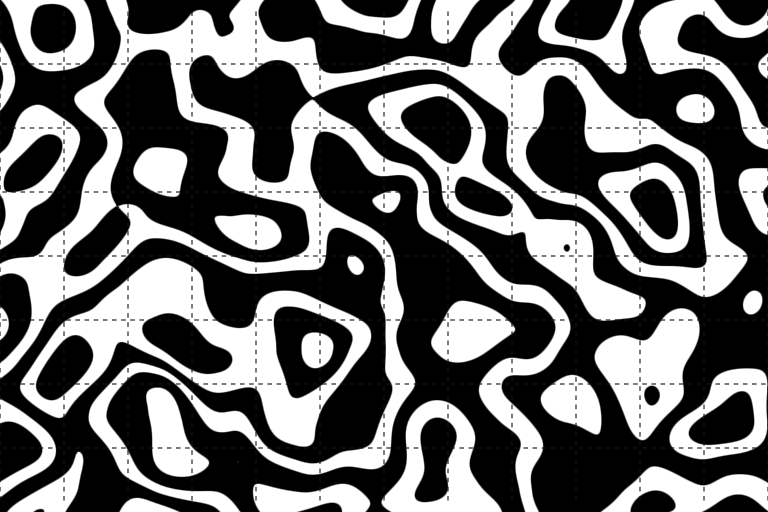
Write a WebGL 2 fragment shader that draws this pattern.

```glsl
#version 300 es
precision highp float;

// Winding black and white bands and rings under a faint dashed grid.
// The bands are repeated level sets of warped two-octave gradient noise;
// lengths are measured in canvas heights.

uniform vec2 u_resolution;
out vec4 fragColor;

float hash(vec2 cell) {
    vec3 q = fract(cell.xyx * 0.1031);
    q += dot(q, q.yzx + 33.33);
    return fract((q.x + q.y) * q.z);
}

// Slope contribution of one lattice corner
float corner(vec2 cell, vec2 offset) {
    float angle = 6.2832 * hash(cell);
    return dot(vec2(cos(angle), sin(angle)), offset);
}

float gradientNoise(vec2 p) {
    vec2 cell = floor(p);
    vec2 f = p - cell;
    vec2 fade = f * f * f * (f * (f * 6.0 - 15.0) + 10.0);
    vec2 e = vec2(1.0, 0.0);
    float low = mix(corner(cell, f), corner(cell + e, f - e), fade.x);
    float high = mix(corner(cell + e.yx, f - e.yx),
                     corner(cell + e.xx, f - e.xx), fade.x);
    return mix(low, high, fade.y);
}

// Positive inside the white bands
float bandField(vec2 p) {
    vec2 warp = vec2(gradientNoise(p * 6.0 + 31.7),
                     gradientNoise(p * 6.0 + 73.2));
    vec2 q = p + 0.035 * warp;
    float height = gradientNoise(q * 3.7 + 11.3)
                 + 0.35 * gradientNoise(q * 7.7 + 47.6);
    return sin(18.0 * height + 0.4) - 0.18;
}

// Coverage of dashed lines across one axis and dashed along the other
float dashedLines(float across, float along, float pixel) {
    float spacing = 0.125;
    float lineDist = abs(fract(across / spacing + 0.5) - 0.5) * spacing;
    float line = clamp((0.0011 - lineDist) / pixel + 0.5, 0.0, 1.0);

    float period = spacing / 7.0;
    float dashDist = abs(fract(along / period) - 0.5) * period;
    float dash = clamp((0.25 * period - dashDist) / pixel + 0.5, 0.0, 1.0);
    return line * dash;
}

void main() {
    vec2 p = gl_FragCoord.xy / u_resolution.y;
    float pixel = 1.0 / u_resolution.y;

    // Bands with softened edges
    float field = bandField(p);
    float blur = 0.8 * fwidth(field) + 0.0001;
    vec3 color = vec3(smoothstep(-blur, blur, field));

    // Dashed grid, dark on white and barely visible on black
    float grid = max(dashedLines(p.x, p.y, pixel),
                     dashedLines(p.y, p.x, pixel));
    grid *= step(0.02, p.y) * step(p.y, 0.98);
    color = mix(color, vec3(0.08), grid);

    fragColor = vec4(color, 1.0);
}
```
